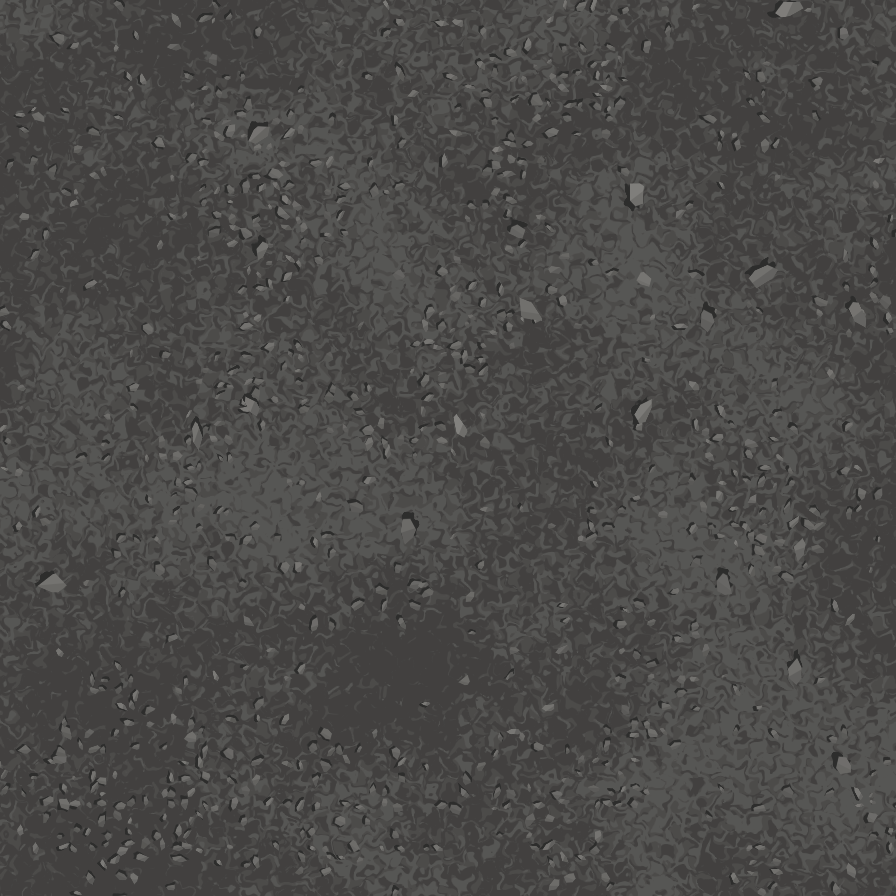
Reproduce this texture procedurally as a Shadertoy shader.

```glsl
vec2 hash22(vec2 p) {
    vec3 q = fract(p.xyx * vec3(0.1031, 0.1030, 0.0973));
    q += dot(q, q.yzx + 33.33);
    return fract((q.xx + q.yz) * q.zy);
}

vec2 direction(float angle) {
    return vec2(cos(angle), sin(angle));
}

float gradientAt(vec2 cell, vec2 offset) {
    return dot(direction(6.2832 * hash22(cell).x), offset);
}

float gradientNoise(vec2 p) {
    vec2 i = floor(p), f = p - i;
    vec2 u = f * f * f * (f * (f * 6.0 - 15.0) + 10.0);
    float low = mix(gradientAt(i, f), gradientAt(i + vec2(1, 0), f - vec2(1, 0)), u.x);
    float high = mix(gradientAt(i + vec2(0, 1), f - vec2(0, 1)), gradientAt(i + 1.0, f - 1.0), u.x);
    return mix(low, high, u.y);
}

float broadNoise(vec2 p) {
    return gradientNoise(p) + 0.5 * gradientNoise(p * 2.3 + 17.0) + 0.25 * gradientNoise(p * 5.1 + 41.0);
}

float cover(float v) {
    float w = 0.7 * fwidth(v) + 0.0001;
    return smoothstep(-w, w, v);
}

// Irregular convex polygon, negative inside
float chipDistance(vec2 q, float radius, vec2 seed) {
    float d = -1.0;
    for (int i = 0; i < 6; i++) {
        vec2 h = hash22(seed + float(i) * 17.3);
        float angle = (float(i) + 0.7 * h.x) * 1.0472;
        d = max(d, dot(q, direction(angle)) - radius * (0.6 + 0.4 * h.y));
    }
    return d;
}

// Scattered chips with a ragged dark gap on one side
vec3 scatterChips(vec3 ground, vec2 p, float scale, float sparse, float clustered, float pale) {
    vec2 g = p * scale, home = floor(g);
    float edge = 0.7 * scale / iResolution.y;
    float ragged = 0.2 * gradientNoise(p * 130.0 + 9.0);
    float shadow = 0.0, stone = 0.0;
    vec3 stoneColor = ground;
    for (int y = -1; y <= 1; y++)
    for (int x = -1; x <= 1; x++) {
        vec2 cell = home + vec2(x, y);
        vec2 pick = hash22(cell + 71.0), shape = hash22(cell + 137.0), look = hash22(cell + 213.0);
        float crowd = smoothstep(-0.05, 0.4, broadNoise((cell + 0.5) / scale * 5.0 + 63.0));
        if (pick.x > sparse + clustered * crowd) continue;

        vec2 q = g - cell - 0.2 - 0.6 * hash22(cell);
        vec2 axis = direction(6.2832 * shape.x);
        mat2 turn = mat2(axis.x, -axis.y, axis.y, axis.x);
        vec2 stretch = vec2(0.8, 1.0 + 0.8 * look.x);
        float radius = 0.22 + 0.22 * shape.y;
        float d = chipDistance(turn * q * stretch, radius, cell);

        vec2 away = 0.17 * direction(2.4 + 2.6 * (look.y - 0.5));
        float gap = chipDistance(turn * (q - away) * stretch, radius, cell) + ragged - 0.02;
        shadow = max(shadow, smoothstep(edge, -edge, gap) * step(0.35, pick.y));

        // Flat facets split along a slanted line
        float slant = dot(q, direction(0.9 + 2.0 * look.x)) + 0.12 * (look.y - 0.4);
        float facet = smoothstep(-edge, edge, slant);
        float tone = mix(0.34, 0.41, look.y) + facet * mix(0.02, 0.08, look.x) + pale;
        float inside = smoothstep(edge, -edge, d);
        stoneColor = mix(stoneColor, tone * vec3(1.0, 0.99, 0.965), inside);
        stone = max(stone, inside);
    }
    vec3 color = mix(ground, vec3(0.175, 0.175, 0.172), shadow);
    return mix(color, stoneColor, stone);
}

void mainImage(out vec4 fragColor, in vec2 fragCoord) {
    vec2 p = fragCoord / iResolution.y;

    // Ground of flat, crooked flecks that gather into lighter areas
    float patches = broadNoise(p * 3.2 + 5.0);
    vec2 bend = vec2(gradientNoise(p * 75.0), gradientNoise(p * 75.0 + 31.0));
    vec2 fleck = p * 105.0 + 1.6 * bend;
    float middle = gradientNoise(fleck * 0.9 + 83.0) + 0.5 * patches - 0.11;
    float light = gradientNoise(fleck) + 0.65 * patches - 0.17;
    vec3 color = vec3(0.257, 0.252, 0.248);
    color = mix(color, vec3(0.30, 0.294, 0.288), cover(middle));
    color = mix(color, vec3(0.338, 0.336, 0.328), cover(light));

    // Small gravel, then a few larger pale shards
    color = scatterChips(color, p, 64.0, 0.08, 0.50, 0.0);
    color = scatterChips(color, p, 30.0, 0.012, 0.03, 0.03);
    fragColor = vec4(color, 1.0);
}
```
